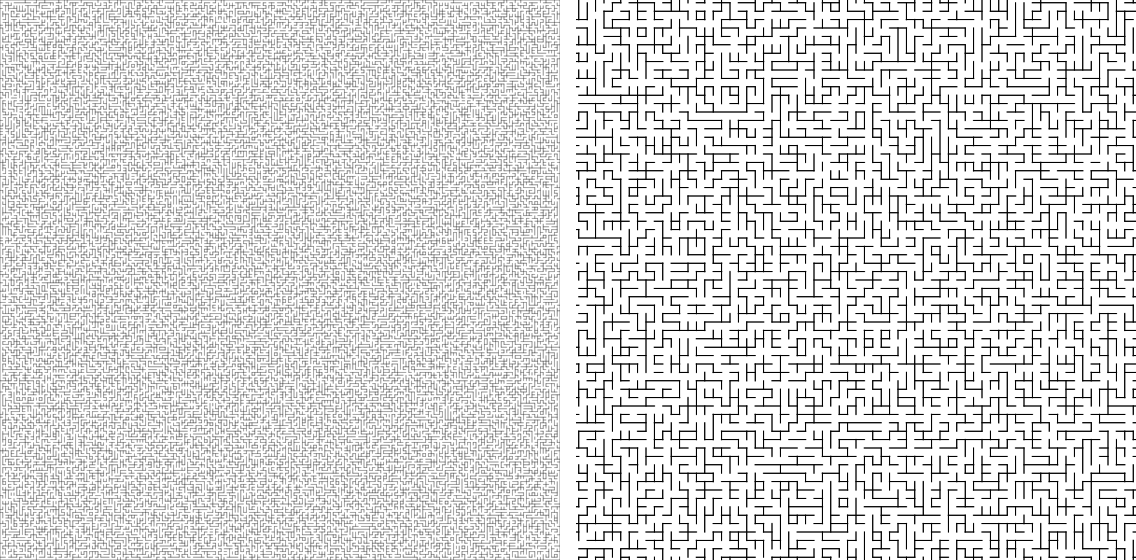
Left: the whole. Right: its middle third, enlarged.
This pattern is drawn by a Shadertoy shader. Its source:

```glsl
// Draws a dense square maze of thin black walls on white paper.

const int   CELLS      = 200;    // maze cells along one side
const float WALL_WIDTH = 0.145;  // wall thickness, in cells
const float FOOTPRINT  = 1.2;    // filter width, in output samples
const float EDGE_SOFT  = 0.35;   // half width of the edge ramp, in output samples
const uint  SEED       = 17u;
const vec3  PAPER      = vec3(1.0);
const vec3  INK        = vec3(0.0);

// Integer hash of a grid node.
uint hashNode(ivec2 node) {
    uint h = uint(node.x + 64) * 0x9E37u + uint(node.y + 64) * 0x85EBCAu + SEED;
    h = (h ^ (h >> 15)) * 0x2C1B3C6Du;
    h = (h ^ (h >> 12)) * 0x297A2D39u;
    return h ^ (h >> 15);
}

// Unit step for one of four headings.
ivec2 stepFor(uint heading) {
    int s = heading < 2u ? 1 : -1;
    return (heading & 1u) == 0u ? ivec2(s, 0) : ivec2(0, s);
}

ivec2 firstChoice(ivec2 node) {
    return node + stepFor(hashNode(node) & 3u);
}

// Neighbour that a node builds its wall towards; on every second node,
// doubled walls and closed boxes are broken by turning the wall.
ivec2 wallTarget(ivec2 node) {
    ivec2 target = firstChoice(node);
    if (((node.x + node.y) & 1) == 0) {
        ivec2 walker = target;
        for (int i = 0; i < 3; i++) walker = firstChoice(walker);
        if (walker == node) {
            uint h = hashNode(node);
            target = node + stepFor((h + 1u + (h >> 8) % 3u) & 3u);
        }
    }
    return target;
}

bool isInterior(ivec2 node) {
    return all(greaterThan(node, ivec2(0))) && all(lessThan(node, ivec2(CELLS)));
}

// True if a wall joins two neighbouring nodes; the outer frame is solid.
bool hasWall(ivec2 a, ivec2 b) {
    ivec2 lo = min(a, b), hi = max(a, b);
    if (any(lessThan(lo, ivec2(0))) || any(greaterThan(hi, ivec2(CELLS)))) return false;
    bool inA = isInterior(a), inB = isInterior(b);
    if (!inA && !inB) return true;
    return (inA && wallTarget(a) == b) || (inB && wallTarget(b) == a);
}

// Soft coverage of a band with the given half width.
float band(float halfWidth, float dist, float soft) {
    return clamp(0.5 + (halfWidth - dist) / (2.0 * soft), 0.0, 1.0);
}

// Ink from the walls that run along one axis.
float wallInk(vec2 p, ivec2 axis, float texel) {
    ivec2 side = axis.yx;
    vec2 along = vec2(axis), across = vec2(side);
    float filterWidth = FOOTPRINT * texel;
    float peak = min(1.0, WALL_WIDTH / filterWidth);
    float halfWidth = 0.5 * max(WALL_WIDTH, filterWidth);
    float halfLength = 0.5 + 0.5 * WALL_WIDTH;
    ivec2 base = ivec2(floor(p));
    float ink = 0.0;

    for (int row = 0; row <= 1; row++) {
        vec2 local = p - vec2(base + side * row);
        float profile = band(halfWidth, abs(dot(local, across)), EDGE_SOFT * texel);
        if (profile <= 0.0) continue;
        float covered = 0.0;
        for (int col = -1; col <= 1; col++) {
            ivec2 start = base + side * row + axis * col;
            float dist = abs(dot(p - vec2(start), along) - 0.5);
            float extent = band(halfLength, dist, 0.5 * filterWidth);
            if (extent > 0.0 && hasWall(start, start + axis)) covered += extent;
        }
        ink += peak * profile * min(covered, 1.0);
    }
    return min(ink, 1.0);
}

void mainImage(out vec4 fragColor, in vec2 fragCoord) {
    float texel = float(CELLS) / iResolution.y;
    vec2 p = fragCoord * texel;

    // Union of the two wall directions.
    float horizontal = wallInk(p, ivec2(1, 0), texel);
    float vertical = wallInk(p, ivec2(0, 1), texel);
    float ink = 1.0 - (1.0 - horizontal) * (1.0 - vertical);

    fragColor = vec4(mix(PAPER, INK, ink), 1.0);
}
```
